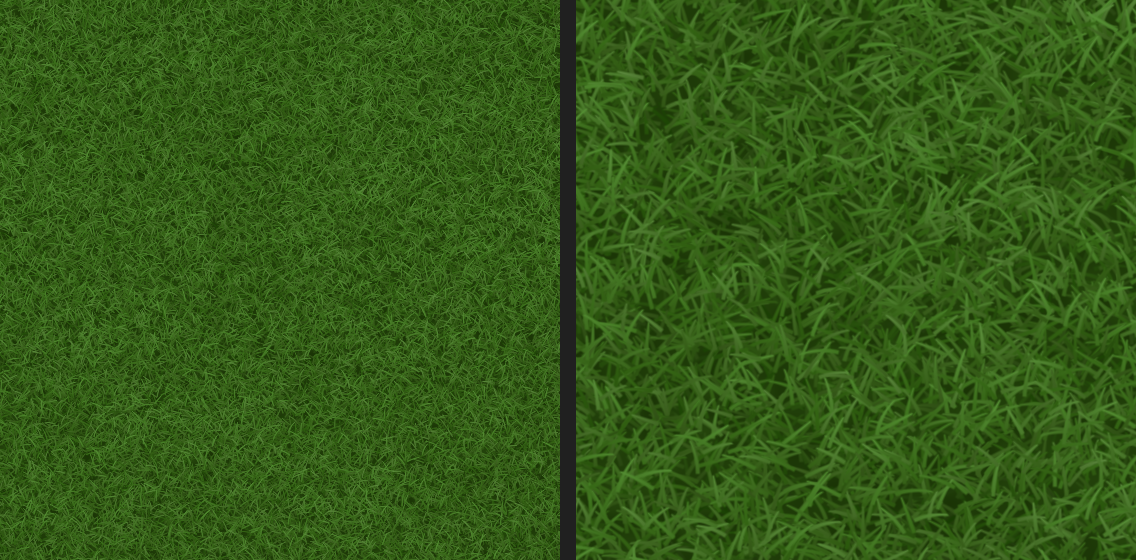
Left: the whole. Right: its middle third, enlarged.
Write a three.js fragment shader that draws this texture.

```glsl
// Dense lawn of fine, curved grass blades seen from above.
varying vec2 vUv;

const int LAYERS = 30;
const float CELLS = 38.0;        // blade cells across the canvas
const float HALF_WIDTH = 0.046;  // blade half width, in cells
const float SOFTNESS = 0.034;    // edge blur, in cells

const vec3 SOIL = vec3(0.10, 0.20, 0.02);
const vec3 SHADOW = vec3(0.10, 0.22, 0.02);
const vec3 LEAF = vec3(0.20, 0.36, 0.08);
const vec3 SUNLIT = vec3(0.34, 0.545, 0.215);
const vec3 FRESH_TINT = vec3(-0.012, 0.016, -0.018);

float hash(vec2 p) {
  return fract(sin(dot(p, vec2(127.1, 311.7))) * 43758.5453);
}

vec2 hash2(vec2 p) {
  return vec2(hash(p), hash(p + 57.3));
}

float valueNoise(vec2 p) {
  vec2 cell = floor(p);
  vec2 f = fract(p);
  f = f * f * (3.0 - 2.0 * f);
  float low = mix(hash(cell), hash(cell + vec2(1.0, 0.0)), f.x);
  float high = mix(hash(cell + vec2(0.0, 1.0)), hash(cell + vec2(1.0)), f.x);
  return mix(low, high, f.y);
}

// Dark to bright green; tint runs from -1 (dull) to 1 (fresh).
vec3 grassColor(float shade, float tint) {
  vec3 dark = mix(SHADOW, LEAF, clamp(shade / 0.45, 0.0, 1.0));
  vec3 color = mix(dark, SUNLIT, clamp((shade - 0.45) / 0.55, 0.0, 1.0));
  return color + FRESH_TINT * tint;
}

// Coverage (x) and position from root to tip (y) of one drooping blade.
vec2 blade(vec2 p, float lean, float bend, float len) {
  vec2 dir = vec2(sin(lean), cos(lean));
  vec2 side = vec2(dir.y, -dir.x);
  float along = dot(p, dir);
  float t = clamp(along / len, 0.0, 1.0);
  float slope = 2.0 * bend * along;
  float across = abs(dot(p, side) - bend * along * along);
  across /= sqrt(1.0 + slope * slope);
  float halfWidth = HALF_WIDTH * (1.0 - 0.65 * t * t);
  float body = 1.0 - smoothstep(halfWidth - SOFTNESS, halfWidth + SOFTNESS, across);
  float ends = smoothstep(-SOFTNESS, SOFTNESS, along)
             * (1.0 - smoothstep(len - 2.0 * SOFTNESS, len, along));
  return vec2(body * ends, t);
}

// Paints one layer of blades over the color below it.
vec3 paintLayer(vec3 below, vec2 uv, float layer, float depth, float patchShade) {
  vec2 p = uv * CELLS + hash2(vec2(layer, 3.7)) * 10.0;
  vec2 home = floor(p);
  vec3 color = below;
  for (int y = -1; y <= 1; y++) {
    for (int x = -1; x <= 1; x++) {
      vec2 cell = home + vec2(float(x), float(y));
      vec2 seed = cell + layer * vec2(17.13, 9.71);
      vec2 root = cell + hash2(seed);
      vec2 form = hash2(seed + 21.9);
      vec2 tone = hash2(seed + 83.4);

      float lean = (form.x - 0.5) * 2.7;
      float bend = sign(lean) * mix(-0.1, 0.45, form.y);
      float len = mix(0.65, 0.9, tone.y);
      vec2 hit = blade(p - root, lean, bend, len);

      float shade = 0.23 + 0.54 * depth + (tone.x - 0.5) * 0.46;
      shade = shade * mix(0.82, 1.1, hit.y) + patchShade;
      vec3 bladeColor = grassColor(shade, tone.y * 2.0 - 1.0);
      color = mix(color, bladeColor, hit.x);
    }
  }
  return color;
}

void main() {
  // Faint broad patches vary the light across the lawn.
  float patchShade = (valueNoise(vUv * 9.0) - 0.5) * 0.06
                   + (valueNoise(vUv * 26.0) - 0.5) * 0.10;

  // Shaded ground, then blades from the deepest layer to the top.
  vec3 color = mix(SOIL, LEAF, 0.4 * valueNoise(vUv * 90.0));
  for (int i = 0; i < LAYERS; i++) {
    float layer = float(i);
    float depth = layer / float(LAYERS - 1);
    color = paintLayer(color, vUv, layer, depth, patchShade);
  }
  gl_FragColor = vec4(color, 1.0);
}
```
